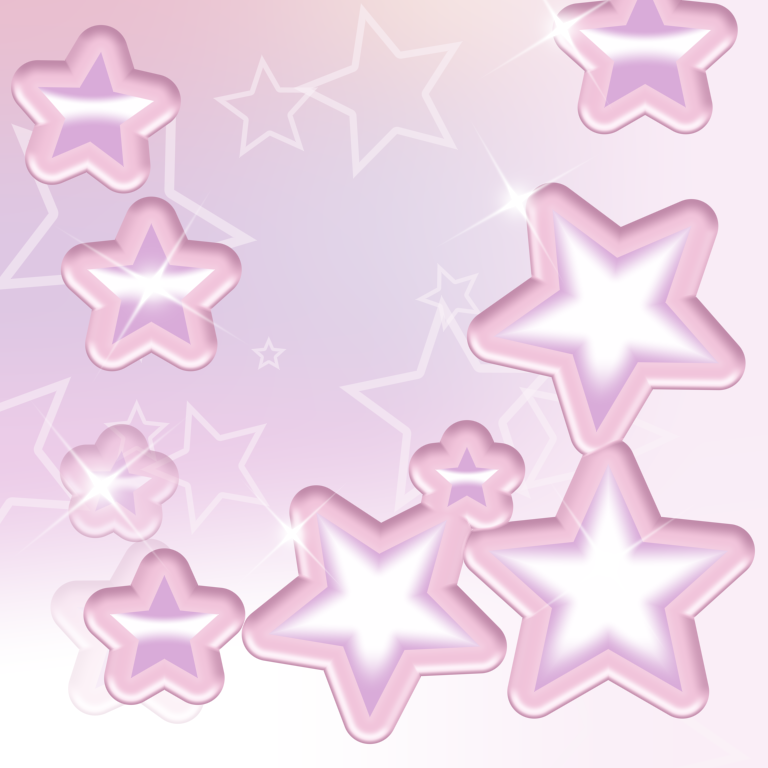
Write a WebGL 2 fragment shader that draws this background.

```glsl
#version 300 es
precision highp float;
// Glossy puffy pink stars with sparkles over a soft lavender gradient with pale star outlines.
uniform vec2 u_resolution;
out vec4 outColor;

const float PI = 3.14159;
const float RIM = 0.035;
const vec3 PINK = vec3(0.945, 0.765, 0.855);
const vec3 MAUVE = vec3(0.71, 0.49, 0.62);
const vec3 ORCHID = vec3(0.85, 0.67, 0.85);

// Each star: centre x, centre y, tip radius, clockwise turn.
const vec4 SOLID[8] = vec4[8](
  vec4(0.122, 0.853, 0.080, 0.12), vec4(0.197, 0.622, 0.087, 0.0),
  vec4(0.214, 0.177, 0.074, 0.0), vec4(0.608, 0.375, 0.043, 0.0),
  vec4(0.840, 0.933, 0.090, 0.0), vec4(0.795, 0.592, 0.155, 3.26),
  vec4(0.792, 0.232, 0.164, 0.0), vec4(0.490, 0.211, 0.145, 3.20));
const vec4 OUTLINE[11] = vec4[11](
  vec4(0.348, 0.857, 0.072, -0.10), vec4(0.502, 0.880, 0.120, -0.27),
  vec4(0.150, 0.711, 0.186, 1.70), vec4(-0.015, 0.405, 0.150, 0.80),
  vec4(0.275, 0.392, 0.092, -0.35), vec4(0.588, 0.614, 0.047, -0.40),
  vec4(0.350, 0.538, 0.024, 0.0), vec4(0.590, 0.464, 0.152, -0.10),
  vec4(0.178, 0.435, 0.045, 0.0), vec4(0.770, 0.430, 0.115, 0.30),
  vec4(0.830, 0.040, 0.150, 0.50));
// Each sparkle: centre x, centre y, size, ray angle.
const vec4 SPARKLE[6] = vec4[6](
  vec4(0.198, 0.628, 0.150, 1.02), vec4(0.131, 0.366, 0.150, 0.68),
  vec4(0.673, 0.738, 0.125, 0.52), vec4(0.380, 0.305, 0.100, 0.75),
  vec4(0.732, 0.963, 0.130, 0.55), vec4(0.790, 0.265, 0.140, 0.60));

vec2 turn(vec2 p, float a) {
  return mat2(cos(a), sin(a), -sin(a), cos(a)) * p;
}

// Signed distance to a five-pointed star whose first tip points up.
float starDistance(vec2 p, float radius, float ratio) {
  float a = mod(atan(p.x, p.y) + PI / 5.0, PI * 0.4) - PI / 5.0;
  vec2 q = length(p) * vec2(abs(sin(a)), cos(a));
  vec2 tip = vec2(0.0, radius);
  vec2 side = radius * ratio * vec2(sin(PI / 5.0), cos(PI / 5.0)) - tip;
  vec2 v = q - tip;
  float d = length(v - side * clamp(dot(v, side) / dot(side, side), 0.0, 1.0));
  return d * sign(side.x * v.y - side.y * v.x);
}

float placedStar(vec2 p, vec4 star) {
  return starDistance(turn(p - star.xy, star.w), star.z, 0.47);
}

// Nearest solid star: distance and index.
vec2 nearestStar(vec2 p) {
  vec2 best = vec2(9.0, 0.0);
  for (int i = 0; i < 8; i++) {
    float d = placedStar(p, SOLID[i]);
    if (d < best.x) best = vec2(d, float(i));
  }
  return best;
}

vec3 backdrop(vec2 p) {
  vec3 c = mix(vec3(0.915, 0.745, 0.81), vec3(0.87, 0.78, 0.89), smoothstep(1.03, 0.66, p.y));
  c = mix(c, vec3(0.925, 0.80, 0.91), smoothstep(0.62, 0.40, p.y));
  c = mix(c, vec3(0.89, 0.855, 0.92), 0.8 * exp(-14.0 * dot(p - vec2(0.56, 0.72), p - vec2(0.56, 0.72))));
  vec2 g = (p - vec2(0.62, 1.03)) * vec2(1.0, 1.7);
  c = mix(c, vec3(0.96, 0.89, 0.87), 0.95 * exp(-14.0 * dot(g, g)));
  c = mix(c, vec3(0.975, 0.925, 0.965), smoothstep(0.46, 0.92, p.x));
  float white = smoothstep(0.45, 0.14, p.y + 0.12 * (0.3 - p.x));
  return mix(c, mix(vec3(1.0), vec3(0.98, 0.935, 0.97), smoothstep(0.3, 0.9, p.x)), white);
}

// Puffy rim lit from below, shaded above.
vec3 rimColor(float d, float up) {
  float f = d / RIM;
  float shade = smoothstep(0.35, 0.95, f) * smoothstep(-0.25, 0.8, up);
  float gleam = exp(-pow((f - 0.74) / 0.16, 2.0)) * smoothstep(0.15, -0.7, up);
  float edge = smoothstep(0.82, 1.0, f) * smoothstep(0.2, -0.7, up);
  float lip = exp(-pow(f / 0.22, 2.0));
  vec3 c = mix(PINK, MAUVE, 0.8 * shade);
  c = mix(c, vec3(1.0, 0.97, 0.99), 0.9 * gleam);
  c = mix(c, vec3(0.97, 0.86, 0.92), 0.4 * lip);
  return mix(c, MAUVE, 0.75 * edge);
}

// Glassy centre: wide starry glow in large stars, a bright band in small ones.
vec3 glassColor(vec2 p, vec4 star) {
  vec2 q = (p - star.xy) / star.z;
  float glow = smoothstep(0.10, -0.12, starDistance(turn(q, star.w), 1.0, 0.36));
  glow *= smoothstep(-0.80, -0.35, q.y);
  float arch = q.y - 0.12 + 0.25 * q.x * q.x;
  float band = smoothstep(-0.35, -0.02, arch) * smoothstep(0.30, 0.12, q.y - 0.2 * q.x * q.x);
  return mix(ORCHID, vec3(1.0, 0.995, 1.0), mix(band, glow, smoothstep(0.10, 0.13, star.z)));
}

vec3 paintStar(vec3 base, vec2 p, float d, float up, vec4 star, float opacity, float px) {
  vec3 c = mix(glassColor(p, star), rimColor(d, up), smoothstep(-px, px, d));
  return mix(base, c, opacity * smoothstep(px, -px, d - RIM));
}

// Soft core with two crossed tapering rays.
float sparkle(vec2 p, float size, float angle) {
  vec2 q = abs(turn(p, -angle)) / size;
  vec2 taper = max(1.0 - q, 0.0);
  vec2 rays = exp(-pow(q.yx / (0.004 + 0.022 * taper), vec2(2.0))) * taper;
  return 0.85 * max(rays.x, rays.y) + 0.95 * exp(-35.0 * dot(q, q));
}

void main() {
  vec2 p = gl_FragCoord.xy / u_resolution;
  float px = 0.8 / min(u_resolution.x, u_resolution.y);
  vec3 color = backdrop(p);

  // Pale outlines
  for (int i = 0; i < 11; i++) {
    float width = 0.0015 + 0.026 * OUTLINE[i].z;
    float d = abs(placedStar(p, OUTLINE[i]) + width) - width;
    color = mix(color, vec3(0.98, 0.95, 0.97), 0.55 * smoothstep(px, -px, d));
  }

  // Faded stars
  vec2 e = vec2(0.004, 0.0);
  for (int i = 0; i < 2; i++) {
    vec4 star = i == 0 ? vec4(0.185, 0.172, 0.092, 0.1) : vec4(0.154, 0.368, 0.045, 0.1);
    float d = placedStar(p, star);
    float up = (placedStar(p + e.yx, star) - placedStar(p - e.yx, star)) / (2.0 * e.x);
    color = paintStar(color, p, d, up, star, i == 0 ? 0.22 : 0.55, px);
  }

  // Solid stars, joined where they touch
  vec2 hit = nearestStar(p);
  float slopeY = (nearestStar(p + e.yx).x - nearestStar(p - e.yx).x) / (2.0 * e.x);
  float slopeX = (nearestStar(p + e.xy).x - nearestStar(p - e.xy).x) / (2.0 * e.x);
  color = paintStar(color, p, hit.x, slopeY + 0.25 * slopeX, SOLID[int(hit.y)], 1.0, px);

  // Sparkles
  for (int i = 0; i < 6; i++) {
    float s = sparkle(p - SPARKLE[i].xy, SPARKLE[i].z, SPARKLE[i].w);
    color = mix(color, vec3(1.0), clamp(s, 0.0, 1.0));
  }
  outColor = vec4(color, 1.0);
}
```
